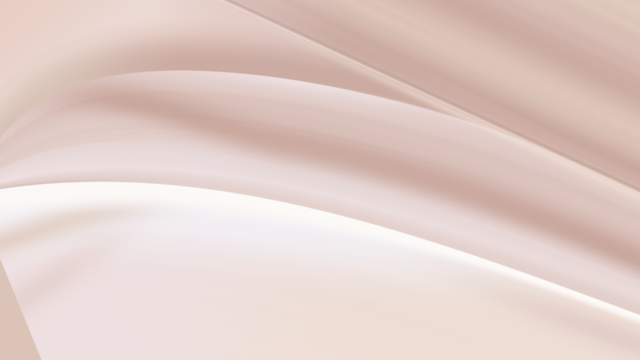
Write a WebGL 1 fragment shader that draws this background.

```glsl
precision highp float;
// Soft satin folds in blush and cream: four overlapping sheets, each bounded
// by a smooth curve y = f(x). Every sheet is shaded by its distance from the
// curve with soft bands, and fine stretched noise adds the silky streaks.

uniform vec2 u_resolution;

const vec3 WHITE = vec3(0.985, 0.975, 0.965);
const vec3 LAVENDER = vec3(0.950, 0.940, 0.960);
const vec3 PEARL = vec3(0.920, 0.865, 0.865);
const vec3 BLUSH = vec3(0.880, 0.795, 0.775);
const vec3 ROSE = vec3(0.845, 0.740, 0.710);
const vec3 MOCHA = vec3(0.785, 0.655, 0.615);
const vec3 SAND = vec3(0.870, 0.785, 0.730);
const vec3 CREAM = vec3(0.932, 0.868, 0.825);
const vec3 PEACH = vec3(0.908, 0.810, 0.770);
const float STREAK_STRENGTH = 0.035;
const float SEAM_WIDTH = 0.004;

float hash(vec2 p) {
  vec3 q = fract(vec3(p.xyx) * 0.1031);
  q += dot(q, q.yzx + 33.33);
  return fract((q.x + q.y) * q.z);
}

float noise(vec2 p) {
  vec2 i = floor(p);
  vec2 f = fract(p);
  f = f * f * (3.0 - 2.0 * f);
  return mix(mix(hash(i), hash(i + vec2(1.0, 0.0)), f.x),
             mix(hash(i + vec2(0.0, 1.0)), hash(i + vec2(1.0, 1.0)), f.x), f.y);
}

// Long streaks running along a sheet, centred on zero
float streaks(float along, float across) {
  float sum = 0.0;
  float weight = 0.5;
  for (int i = 0; i < 3; i++) {
    sum += weight * (noise(vec2(along * 2.0, across)) - 0.5);
    across = across * 2.1 + 7.3;
    weight *= 0.6;
  }
  return sum * STREAK_STRENGTH;
}

float bell(float x, float center, float width) {
  float d = (x - center) / width;
  return exp(-d * d);
}

float cover(float d) {
  float pixel = 1.0 / u_resolution.y;
  return smoothstep(-pixel, pixel, d);
}

// Boundaries of the sheets
float diagonalEdge(float x) { return 1.283 - 0.820 * x; }
float crestEdge(float x) {
  return 0.796 + 0.2146 * x - 0.547 * x * x - 0.178 * exp(-x / 0.094);
}
float ribbonEdge(float x) {
  return 0.4745 + x * (0.2695 + x * (-0.929 + 0.310 * x));
}

vec3 upperRightSheet(float x, float d) {
  vec3 c = mix(ROSE, SAND, smoothstep(0.34, 0.52, d));
  c = mix(c, SAND, 0.85 * bell(d, 0.165, 0.065));
  c = mix(c, MOCHA, 0.85 * bell(d, 0.055, 0.055));
  c = mix(c, MOCHA, 0.80 * bell(d, 0.290, 0.065));
  c = mix(c, BLUSH, 0.6 * (1.0 - smoothstep(0.36, 0.56, x)));
  return c + 1.4 * streaks(x, d * 28.0 + x);
}

vec3 upperLeftSheet(vec2 p, float d) {
  vec3 c = mix(PEACH, mix(PEARL, CREAM, 0.4), 0.7 * bell(p.x - 0.6 * p.y, -0.36, 0.12));
  c = mix(c, BLUSH, smoothstep(0.22, 0.48, p.x));
  float shade = 1.0 - smoothstep(0.015, 0.150, d);
  vec3 shadow = mix(SAND * 0.97, MOCHA, smoothstep(0.05, 0.30, p.x));
  c = mix(c, shadow, 0.9 * shade);
  return c + 0.5 * streaks(p.x, d * 22.0);
}

vec3 middleRibbon(float x, float t) {
  vec3 c = mix(BLUSH, PEARL, smoothstep(0.50, 0.76, t));
  c = mix(c, BLUSH, 0.75 * smoothstep(0.86, 1.0, t));
  c = mix(c, ROSE, 0.45 * bell(t, 0.22, 0.10));
  c = mix(c, PEARL, bell(t, 0.02, 0.10) * bell(x, 0.48, 0.20));
  // The main fold sinks from the crest toward the middle
  float fold = 0.5 * smoothstep(-0.05, 0.45, x) + 0.05 * x;
  float side = t < fold ? 0.17 : 0.14;
  c = mix(c, MOCHA, 0.97 * smoothstep(0.0, 0.20, x) * bell(t, fold, side));
  c = mix(c, SAND, 0.25 * smoothstep(0.65, 1.0, x) * smoothstep(0.6, 1.0, t));
  return c + streaks(x, t * 14.0);
}

vec3 lowerSheet(vec2 p, float d) {
  vec3 c = mix(LAVENDER, PEARL + 0.015, smoothstep(0.06, 0.26, d));
  float warmth = smoothstep(0.16, 0.60, p.x) * smoothstep(0.38, 0.10, p.y);
  c = mix(c, CREAM, 0.9 * warmth);
  c = mix(c, BLUSH, 0.85 * smoothstep(0.62, 0.95, p.x) * bell(d, 0.085, 0.045));
  // Two folds fanning out from the left side
  float fan = 1.0 - smoothstep(0.06, 0.38, p.x);
  c = mix(c, SAND, 0.75 * fan * bell(d, 0.150 - 0.38 * p.x, 0.040));
  float innerFan = 1.0 - smoothstep(0.05, 0.26, p.x);
  c = mix(c, BLUSH, 0.65 * innerFan * bell(d, 0.355 - 1.05 * p.x, 0.055));
  float rim = mix(0.055, 0.020, smoothstep(0.30, 0.85, p.x));
  c = mix(c, WHITE, 1.0 - smoothstep(rim * 0.45, rim * 1.7, d));
  return c + 0.35 * streaks(p.x, d * 18.0);
}

void main() {
  vec2 p = gl_FragCoord.xy / u_resolution;
  float diagonal = p.y - diagonalEdge(p.x);
  float crest = p.y - crestEdge(p.x);
  float ribbon = p.y - ribbonEdge(p.x);

  // Sheets, with a pale glint on the crest and a thin seam on the ribbon
  float t = -crest / (ribbon - crest);
  vec3 color = mix(middleRibbon(p.x, t), upperLeftSheet(p, crest), cover(crest));
  color = mix(color, PEARL, 0.7 * bell(crest, 0.0, SEAM_WIDTH) * smoothstep(0.50, 0.75, p.x));
  color = mix(color, ROSE, 0.8 * bell(ribbon, 0.0, 2.0 * SEAM_WIDTH) * (1.0 - smoothstep(0.05, 0.30, p.x)));
  color = mix(color, lowerSheet(p, -ribbon), cover(-ribbon));

  // Diagonal sheet with its light lip and dark crease
  color = mix(color, CREAM, 0.75 * bell(diagonal, -0.012, 0.014) * smoothstep(0.30, 0.80, p.x));
  color = mix(color, upperRightSheet(p.x, diagonal), cover(diagonal));
  color = mix(color, MOCHA * 0.96, 0.65 * bell(diagonal, 0.010, SEAM_WIDTH));
  color = mix(color, CREAM, 0.6 * bell(diagonal, 0.0, 0.7 * SEAM_WIDTH));

  // Sand-coloured corner at the lower left
  float corner = 0.97 * (0.282 - p.y - 4.34 * p.x) / 2.6;
  color = mix(color, mix(ROSE, SAND, 0.55), cover(corner));
  gl_FragColor = vec4(color, 1.0);
}
```
